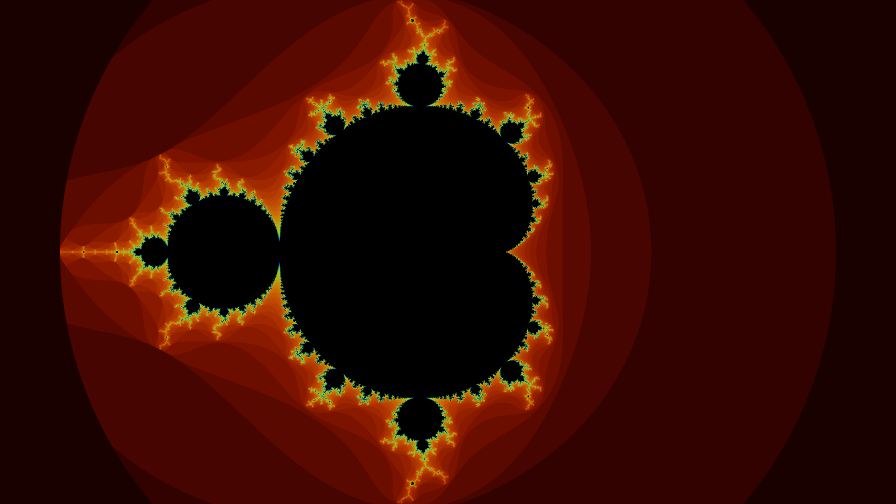
Give the GLSL for this background, as a Shadertoy shader.

```glsl
// Escape-time fractal of z -> z*z + c: a black set inside dark red bands that
// heat up through orange and yellow to green and cyan along its border.
// Each pixel averages four samples, coloured by overlapping polynomial lobes.

const int MAX_STEPS = 72;

// Fraction of the step budget used before the orbit leaves the disc; 1 inside.
float escapeFraction(vec2 c) {
    vec2 z = c;
    for (int i = 0; i < MAX_STEPS; i++) {
        if (dot(z, z) > 3.0) return float(i + 1) / float(MAX_STEPS);
        z = vec2(z.x * z.x - z.y * z.y, 2.0 * z.x * z.y) + c;
    }
    return 1.0;
}

// Red peaks early, green midway and blue late; all fade to black at both ends.
vec3 heatPalette(float t) {
    float s = 1.0 - t;
    return vec3(7.5 * t * s * s * s,
                13.0 * t * t * s * s,
                8.0 * t * t * t * t * s);
}

void mainImage(out vec4 fragColor, in vec2 fragCoord) {
    vec3 color = vec3(0.0);

    // Two by two supersampling; the canvas spans four units of the plane.
    for (int k = 0; k < 4; k++) {
        vec2 offset = 0.5 * vec2(k % 2, k / 2) - 0.25;
        vec2 c = 4.0 * (fragCoord + offset - 0.5 * iResolution.xy) / iResolution.x;
        color += 0.25 * heatPalette(escapeFraction(c));
    }

    fragColor = vec4(color, 1.0);
}
```
